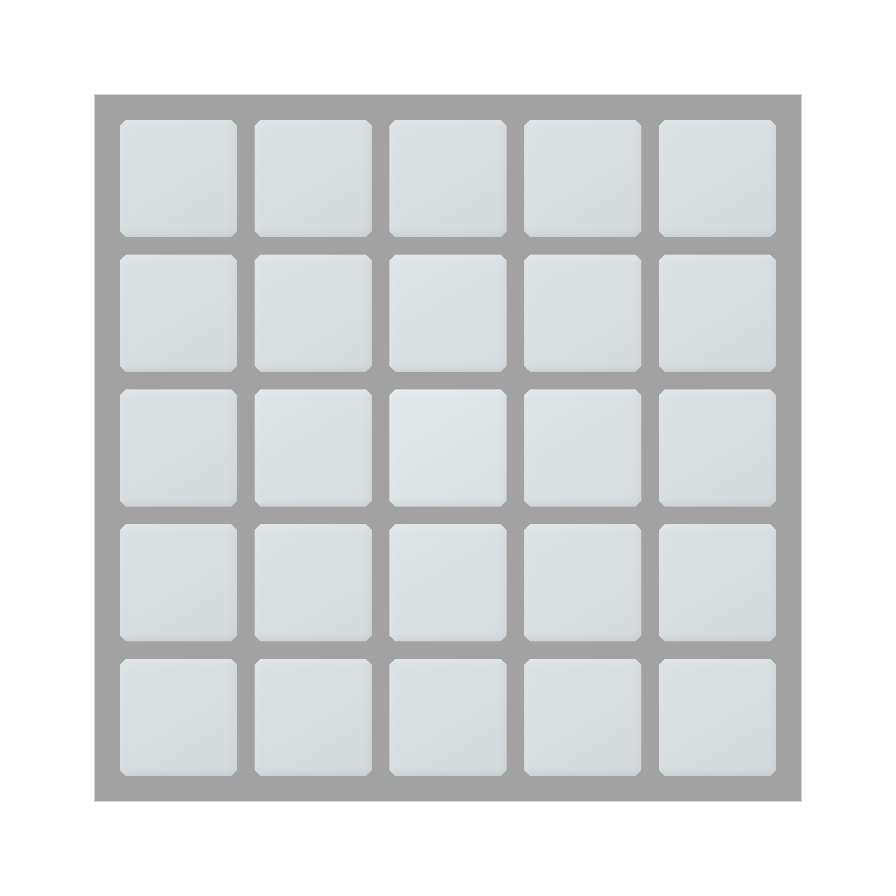
Write a Shadertoy shader that draws this pattern.

```glsl
const float TILE_PITCH = 0.1504;
const float TILE_HALF = 0.0654;
const float TILE_CHAMFER = 0.0065;
const float PANEL_HALF = 0.3945;
const float BEVEL_WIDTH = 0.013;

const vec3 BACKGROUND = vec3(1.0);
const vec3 GROUT = vec3(0.635);
const vec3 GLAZE = vec3(0.845, 0.869, 0.878);

float squareDistance(vec2 p, float halfSize) {
    vec2 d = abs(p) - halfSize;
    return max(d.x, d.y);
}

// Square with its corners cut at 45 degrees
float chamferedSquare(vec2 p, float halfSize, float chamfer) {
    vec2 a = abs(p);
    float corner = (a.x + a.y - 2.0 * halfSize + chamfer) * 0.70711;
    return max(squareDistance(p, halfSize), corner);
}

float coverage(float dist, float pixel) {
    return 1.0 - smoothstep(-0.5 * pixel, 0.5 * pixel, dist);
}

// Fades from 1 at an edge to 0 at the inner side of the bevel
float bevel(float edgeDistance, float width) {
    float t = clamp(1.0 - edgeDistance / width, 0.0, 1.0);
    return t * t;
}

vec3 glazedTile(vec2 local, vec2 cell) {
    vec2 q = local / TILE_HALF;

    // Broad sheen from the upper left, strongest on the middle tile
    float light = 0.010 * (q.y - 0.6 * q.x);
    light += 0.026 * exp(-0.9 * dot(cell, cell));

    // Lit top and left rims, shaded bottom and right rims
    light += 0.022 * bevel(TILE_HALF - local.y, BEVEL_WIDTH);
    light += 0.010 * bevel(TILE_HALF + local.x, BEVEL_WIDTH);
    light -= 0.045 * bevel(TILE_HALF + local.y, BEVEL_WIDTH);
    light -= 0.026 * bevel(TILE_HALF - local.x, BEVEL_WIDTH);
    return GLAZE + light;
}

void mainImage(out vec4 fragColor, in vec2 fragCoord) {
    float pixel = 1.0 / min(iResolution.x, iResolution.y);
    vec2 p = (fragCoord - 0.5 * iResolution.xy) * pixel;

    // Five by five grid centred on the panel
    vec2 cell = clamp(floor(p / TILE_PITCH + 0.5), -2.0, 2.0);
    vec2 local = p - cell * TILE_PITCH;

    float panel = coverage(squareDistance(p, PANEL_HALF), pixel);
    float tile = coverage(chamferedSquare(local, TILE_HALF, TILE_CHAMFER), pixel);

    vec3 color = mix(BACKGROUND, GROUT, panel);
    color = mix(color, glazedTile(local, cell), tile);
    fragColor = vec4(color, 1.0);
}
```
